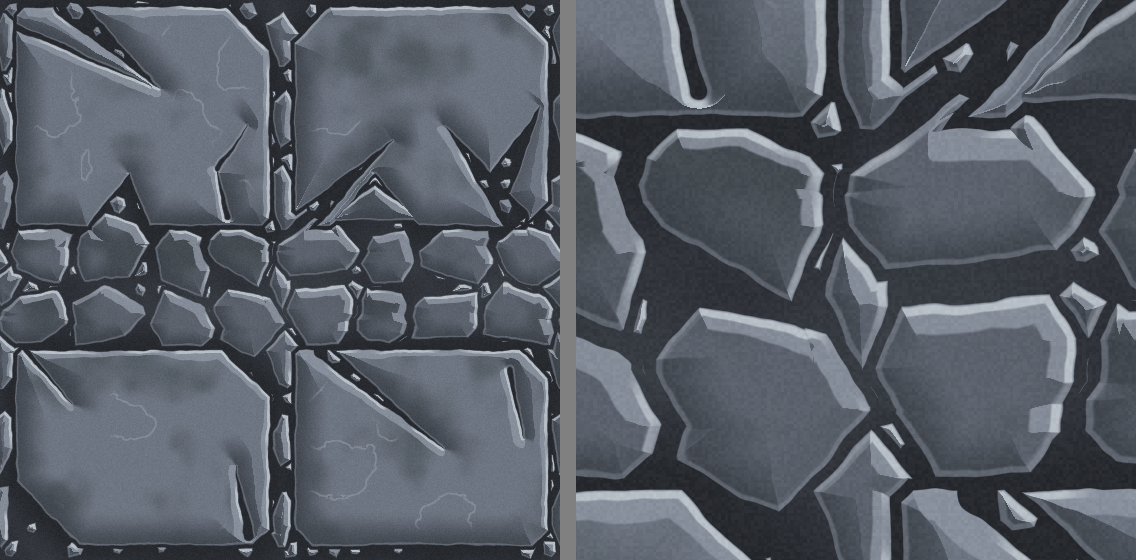
Left: the whole. Right: its middle third, enlarged.
Give the GLSL for this texture, as a WebGL 2 fragment shader.

```glsl
#version 300 es
precision highp float;
// Four cracked slate slabs, two by two, parted by a band of bevelled rubble.
uniform vec2 u_resolution;
out vec4 outColor;

float hash(vec2 p) {
  vec3 q = fract(vec3(p.xyx) * 0.1031);
  q += dot(q, q.yzx + 33.33);
  return fract((q.x + q.y) * q.z);
}

float noise(vec2 p) {
  vec2 i = floor(p), f = fract(p);
  f = f * f * (3.0 - 2.0 * f);
  return mix(mix(hash(i), hash(i + vec2(1, 0)), f.x),
             mix(hash(i + vec2(0, 1)), hash(i + vec2(1, 1)), f.x), f.y);
}

float fbm(vec2 p) {
  return 0.55 * noise(p) + 0.3 * noise(p * 2.1 + 7.0) + 0.15 * noise(p * 4.3 + 19.0);
}

// Irregular six-sided stone fitted around an ellipse
float stone(vec2 p, vec2 halfSize, vec2 seed) {
  float d = -1.0;
  for (int k = 0; k < 6; k++) {
    float r = hash(seed + float(k) * 7.3), a = (float(k) + 0.75 * r) * 1.0472;
    vec2 n = vec2(cos(a), sin(a));
    d = max(d, dot(p, n) - (0.75 + 0.3 * fract(r * 13.0)) * length(halfSize * n));
  }
  return d;
}

// Split that tapers from width w at a to a point at b
float wedge(vec2 p, vec2 a, vec2 b, float w) {
  vec2 pa = p - a, ba = b - a;
  float h = clamp(dot(pa, ba) / dot(ba, ba), 0.0, 1.0);
  return length(pa - ba * h) - w * (1.0 - h);
}

float slabs(vec2 p) {
  // Chamfers per slab: top right, top left, bottom left, bottom right
  vec4 chamfers[4] = vec4[4](vec4(0.06, 0.005, 0.08, 0.02), vec4(0.035, 0.005, 0.02, 0.02),
                             vec4(0.055, 0.01, 0.005, 0.01), vec4(0.045, 0.045, 0.02, 0.03));
  float d = 1.0;
  for (int i = 0; i < 4; i++) {
    vec2 s = vec2(i & 1, i >> 1);
    vec2 q = p - vec2(0.255 + 0.498 * s.x, 0.2 + 0.592 * s.y);
    vec2 a = abs(q) - vec2(0.226, 0.174 + 0.021 * s.y);
    vec4 c = chamfers[i];
    float cut = q.x > 0.0 ? (q.y > 0.0 ? c.x : c.w) : (q.y > 0.0 ? c.y : c.z);
    d = min(d, max(max(a.x, a.y), (a.x + a.y) * 0.7071 + cut));
  }
  // Broken notches and long splits
  float w = wedge(p, vec2(0.12, 0.99), vec2(0.285, 0.843), 0.024);
  w = min(w, wedge(p, vec2(0.02, 0.955), vec2(0.27, 0.848), 0.006));
  w = min(w, wedge(p, vec2(0.215, 0.59), vec2(0.23, 0.69), 0.06));
  w = min(w, wedge(p, vec2(0.54, 0.6), vec2(0.7, 0.75), 0.024));
  w = min(w, wedge(p, vec2(0.67, 0.59), vec2(0.67, 0.69), 0.085));
  w = min(w, wedge(p, vec2(0.92, 0.61), vec2(0.795, 0.775), 0.026));
  w = min(w, wedge(p, vec2(0.89, 0.67), vec2(0.965, 0.81), 0.025));
  w = min(w, wedge(p, vec2(0.575, 0.375), vec2(0.79, 0.2), 0.015));
  // Hairline cracks
  w = min(w, wedge(p, vec2(0.39, 0.7), vec2(0.442, 0.775), 0.004));
  w = min(w, wedge(p, vec2(0.405, 0.61), vec2(0.389, 0.705), 0.005));
  w = min(w, wedge(p, vec2(0.91, 0.34), vec2(0.935, 0.22), 0.005));
  w = min(w, wedge(p, vec2(0.445, 0.04), vec2(0.42, 0.17), 0.009));
  w = min(w, wedge(p, vec2(0.04, 0.38), vec2(0.13, 0.28), 0.005));
  return max(d, -w);
}

// x: distance to any stone, y: distance to the slabs alone
vec2 scene(vec2 p) {
  float slab = slabs(p), d = slab;
  // Triangular shard in the lower notch
  vec2 t = p - vec2(0.67, 0.607);
  d = min(d, max((abs(t.x) * 0.72 + t.y - 0.062) * 0.81, -t.y));
  // Two rows of rubble, kept apart where stones meet
  vec2 grid = vec2(0.125, 0.114), base = floor((p - vec2(0, 0.376)) / grid);
  float near = 1.0, second = 1.0;
  for (int i = 0; i < 9; i++) {
    vec2 cell = base + vec2(i % 3 - 1, i / 3 - 1);
    if (cell.y < 0.0 || cell.y > 1.0) continue;
    vec2 id = vec2(mod(cell.x, 8.0), cell.y) + 3.0;
    vec2 r = vec2(hash(id), hash(id + 41.0));
    vec2 mid = (cell + 0.5 + (r - 0.5) * vec2(0.3, 0.2)) * grid + vec2(0, 0.376);
    float s = stone(p - mid, vec2(0.05 + 0.025 * r.y, 0.042 + 0.018 * r.x), id * 5.1);
    second = min(second, max(near, s));
    near = min(near, s);
  }
  near = max(near, (near - second) * 0.5 + 0.006);
  d = min(d, max(near, 0.008 - d));
  // Tall splinters in the upright joints
  float row = floor(p.y * 7.0), side = round(p.x * 2.0);
  vec2 q = vec2(p.x - side * 0.5 - 0.005, (fract(p.y * 7.0) - 0.5) / 7.0);
  d = min(d, max(stone(q, vec2(0.013, 0.06), vec2(mod(side, 2.0) * 9.0, row)), 0.007 - d));
  // Chips filling the leftover gaps
  vec2 chip = floor(p * 26.0);
  float c = stone((fract(p * 26.0) - 0.5) / 26.0, vec2(0.007 + 0.009 * hash(chip + 5.0)), chip);
  if (hash(chip) < 0.5) d = min(d, max(c, 0.006 - d));
  return vec2(d, slab);
}

void main() {
  vec2 uv = gl_FragCoord.xy / u_resolution;
  float px = 0.8 / min(u_resolution.x, u_resolution.y);
  // Hand-hewn wobble of every outline
  vec2 p = uv + 0.008 * (vec2(fbm(uv * 28.0), fbm(uv * 28.0 + 50.0)) - 0.5);
  vec2 s = scene(p), e = vec2(0.0015, 0);
  vec2 normal = vec2(scene(p + e.xy).x, scene(p + e.yx).x) - s.x;
  float facing = dot(normal / max(length(normal), 1e-5), vec2(0.6, 0.8));
  float depth = -s.x, onSlab = 1.0 - smoothstep(-px, px, s.y);

  // Mottled face, darker on the sides away from the light
  float cloud = fbm(uv * 9.0);
  vec3 face = mix(vec3(0.32, 0.35, 0.38), vec3(0.43, 0.46, 0.51), smoothstep(0.25, 0.6, cloud));
  face *= mix(0.84, 1.0, onSlab);
  float shade = smoothstep(0.1, -0.6, facing) * (1.0 - smoothstep(0.0, mix(0.035, 0.065, onSlab), depth));
  face = mix(face, vec3(0.24, 0.26, 0.29), 0.85 * shade);

  // Pale broken veins on the slabs
  float n = noise(uv * 11.0 + 0.5 * fbm(uv * 30.0));
  float vein = abs(n - 0.5) / max(fwidth(n) * u_resolution.x, 1.0);
  float veinMask = smoothstep(0.5, 0.6, noise(uv * 8.0 + 31.0)) * smoothstep(0.02, 0.05, depth);
  face = mix(face, vec3(0.55, 0.58, 0.63), 0.65 * veinMask * (1.0 - smoothstep(0.0005, 0.0022, vein)));

  // Lit bevel with a bright lip; thin lip on the other sides
  float bevel = mix(0.003, 0.015, smoothstep(0.1, 0.9, facing)) * (0.6 + 0.8 * noise(uv * 14.0));
  float lit = smoothstep(-0.2, 0.7, facing);
  face = mix(face, vec3(0.55, 0.58, 0.63), mix(0.4, 0.85, lit) * (1.0 - smoothstep(bevel - 0.001, bevel + 0.001, depth)));
  float lip = 1.0 - smoothstep(0.0015, 0.003, abs(depth - 0.003));
  face = mix(face, vec3(0.72, 0.75, 0.78), lip * lit * smoothstep(0.25, 0.5, noise(uv * 20.0 + 9.0)));

  // Dark mortar, deepest beside the slabs
  vec3 mortar = mix(vec3(0.15, 0.16, 0.18), vec3(0.24, 0.26, 0.29), smoothstep(0.0, 0.07, s.y) * cloud);
  vec3 color = mix(face, mortar, smoothstep(-px, px, s.x));
  color += 0.035 * (hash(floor(uv * 512.0)) - 0.5);
  outColor = vec4(color, 1.0);
}
```
